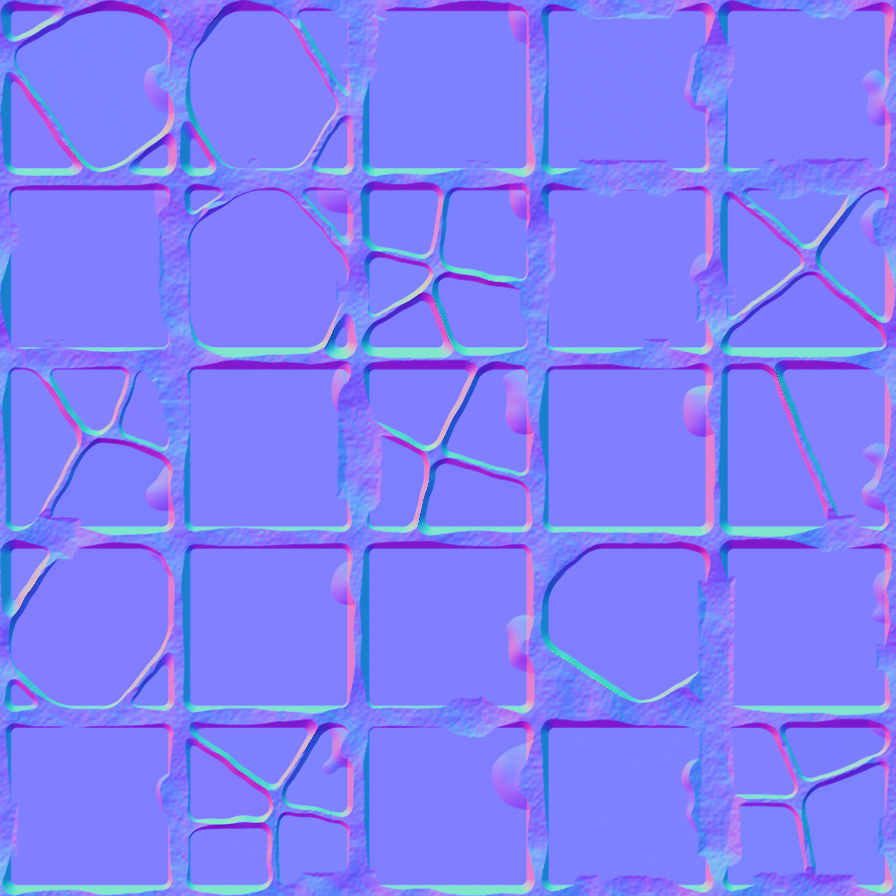
Reproduce this texture map procedurally as a three.js fragment shader.

```glsl
// Normal map of a five by five stone tile floor, cracked and chipped, set in rough mortar.
varying vec2 vUv;

const float TILES = 5.0;
const float HALF_TILE = 0.44;
const float CORNER = 0.035;
const float CRACK = 0.03;
const float BEVEL_SLOPE = 1.35;
const float BED_DEPTH = 0.026;
const float CUT_CORNERS = 7.0;
const int MAX_PIECES = 5;

vec2 hash2(vec2 p) {
  vec3 q = fract(p.xyx * vec3(0.1031, 0.1030, 0.0973));
  q += dot(q, q.yzx + 33.33);
  return fract((q.xx + q.yz) * q.zy);
}

// Value noise that wraps after a whole number of lattice cells.
float noise(vec2 uv, float period) {
  vec2 p = uv * period, i = floor(p), f = p - i;
  vec2 a = mod(i, period), b = mod(i + 1.0, period);
  f = f * f * f * (f * (f * 6.0 - 15.0) + 10.0);
  return mix(mix(hash2(a).x, hash2(vec2(b.x, a.y)).x, f.x),
             mix(hash2(vec2(a.x, b.y)).x, hash2(b).x, f.x), f.y);
}

float roundedBox(vec2 p, float halfSize, float radius) {
  vec2 q = abs(p) - halfSize + radius;
  return length(max(q, 0.0)) + min(max(q.x, q.y), 0.0) - radius;
}

// Intersection of two distances with a rounded corner.
float roundMax(float a, float b, float radius) {
  vec2 q = vec2(a, b) + radius;
  return length(max(q, 0.0)) + min(max(q.x, q.y), 0.0) - radius;
}

// Breakage per tile, one digit each: 0 whole, 2 to 5 pieces, 7 cut corners.
float breakage(vec2 id) {
  float row = id.y < 0.5 ? 5004.0 : id.y < 1.5 ? 70070.0 : id.y < 2.5 ? 40402.0
            : id.y < 3.5 ? 7504.0 : 77000.0;
  return floor(mod((row + 0.5) / pow(10.0, 4.0 - id.x), 10.0));
}

// Centre of one piece: around the middle, or a core with four corners.
vec2 pieceSite(vec2 id, float i, float kind) {
  vec2 h = hash2(id + 17.0 * i + 3.0), middle = 0.16 * (hash2(id + 71.0) - 0.5);
  float angle = 6.2832 * (i + 0.6 * h.x + hash2(id + 91.0).x) / kind;
  float radius = 0.22 + 0.14 * h.y;
  if (kind == CUT_CORNERS) {
    if (i < 0.5) return middle;
    angle = 0.7854 + 1.5708 * i + 0.6 * (h.x - 0.5);
    radius = 0.68 + 0.45 * h.y;
  }
  return middle + radius * vec2(cos(angle), sin(angle));
}

// Cuts a tile into Voronoi pieces; piece receives the index of the nearest.
float crackedTile(vec2 p, vec2 id, float kind, float box, out float piece) {
  float nearest = 9.0, d = box;
  vec2 home = vec2(0.0);
  piece = 0.0;
  for (int i = 0; i < MAX_PIECES; i++) {
    if (float(i) >= kind) break;
    vec2 s = pieceSite(id, float(i), kind);
    if (distance(p, s) < nearest) {
      nearest = distance(p, s);
      home = s;
      piece = float(i);
    }
  }
  for (int i = 0; i < MAX_PIECES; i++) {
    if (float(i) >= kind) break;
    if (float(i) == piece) continue;
    vec2 s = pieceSite(id, float(i), kind);
    float edge = dot(p - 0.5 * (home + s), normalize(s - home)) + CRACK;
    d = roundMax(d, edge, 1.5 * CORNER);
  }
  bool lost = kind == CUT_CORNERS && piece > 0.5 && hash2(id + piece * 5.0).y < 0.35;
  return lost ? 0.1 : d;
}

// Stone top with bevelled sides, a slight tilt, fine ridges and a chipped right side.
float stoneHeight(vec2 p, vec2 uv, vec2 id, float box) {
  float kind = breakage(id), piece = 0.0, d = box;
  vec2 wobble = 0.014 * vec2(noise(uv, 50.0), noise(uv + 0.37, 50.0));
  if (kind > 0.5) d = crackedTile(p + wobble, id, kind, box, piece);
  vec2 tilt = (hash2(id + 31.0 * piece + 7.0) - 0.5) * (kind > 0.5 ? 0.06 : 0.02);
  float ridges = 0.00007 * sin(dot(p, normalize(tilt + 0.001)) * 250.0);
  vec2 h = hash2(id + 53.0);
  vec2 chipAt = vec2(0.47, mix(-0.45, 0.47, sqrt(h.x)));
  float chip = 0.07 + 0.13 * h.y - distance(p, chipAt) + 0.14 * (noise(uv, 36.0) - 0.5);
  float sunk = min(0.35 * max(chip, 0.0), 0.05);
  return dot(tilt, p) + ridges - BEVEL_SLOPE * max(d, 0.0) - sunk;
}

// Lumpy grainy bed, held down to a shallow level beneath the tiles.
float mortarHeight(vec2 uv, float box) {
  float lumps = 0.085 * noise(uv, 15.0) + 0.02 * noise(uv, 34.0) - 0.077;
  float grain = 0.004 * noise(uv, 110.0) + 0.0035 * noise(uv, 240.0);
  float ceiling = max(0.02 + 0.45 * min(box, 0.0), -BED_DEPTH);
  return min(lumps, ceiling) + grain - 0.004;
}

float floorHeight(vec2 uv) {
  vec2 cell = uv * TILES, id = mod(floor(cell), TILES), p = fract(cell) - 0.5;
  float box = roundedBox(p, HALF_TILE, CORNER);
  return max(stoneHeight(p, uv, id, box), mortarHeight(uv, box));
}

void main() {
  // Central differences give the slope; green points down the canvas.
  vec2 e = vec2(0.0011, 0.0);
  vec2 slope = vec2(floorHeight(vUv + e.xy) - floorHeight(vUv - e.xy),
                    floorHeight(vUv + e.yx) - floorHeight(vUv - e.yx)) / (2.0 * e.x * TILES);
  vec3 normal = normalize(vec3(-slope.x, slope.y, 1.0));
  gl_FragColor = vec4(0.5 + 0.5 * normal, 1.0);
}
```
